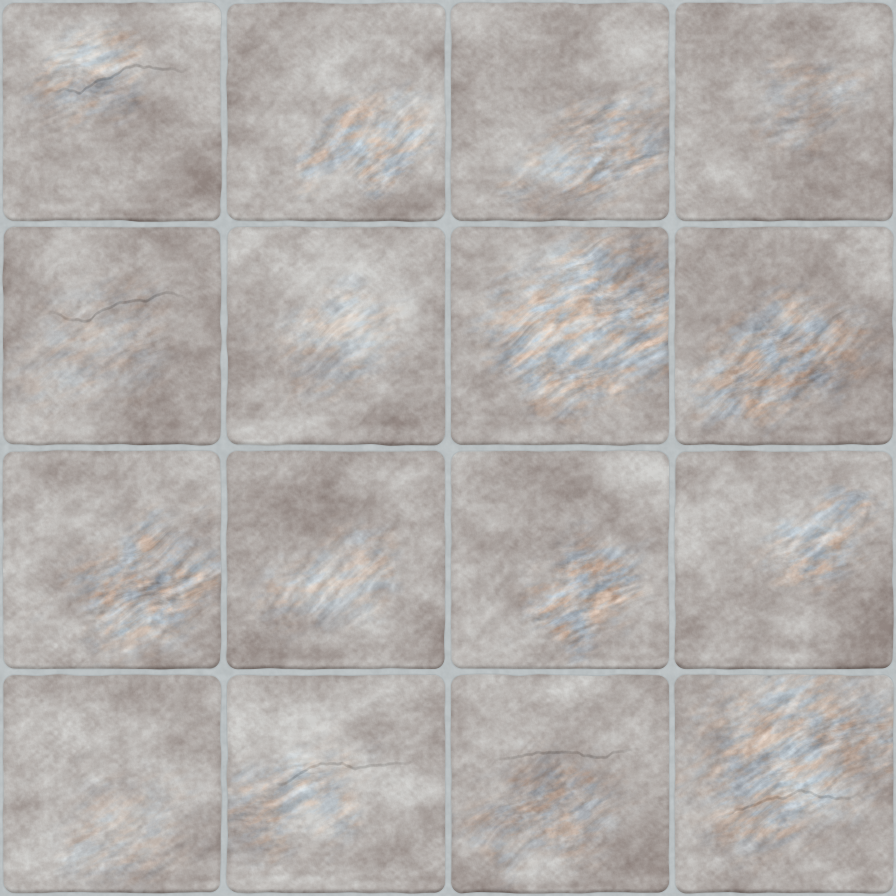
A Shadertoy shader for this texture:

```glsl
// Draws a four by four floor of worn, rounded grey stone tiles set in pale grout.

const float TILES = 4.0;
const vec3 STONE_DARK = vec3(0.565, 0.520, 0.502);
const vec3 STONE_LIGHT = vec3(0.795, 0.790, 0.780);
const vec3 GROUT = vec3(0.735, 0.758, 0.765);
const vec3 RUST_TINT = vec3(0.07, 0.00, -0.05);
const vec3 BLUE_TINT = vec3(-0.05, 0.01, 0.06);

float hash(vec2 p) {
    return fract(sin(dot(p, vec2(127.1, 311.7))) * 43758.5);
}

float noise(vec2 p) {
    vec2 i = floor(p), f = fract(p);
    f = f * f * (3.0 - 2.0 * f);
    return mix(mix(hash(i), hash(i + vec2(1, 0)), f.x),
               mix(hash(i + vec2(0, 1)), hash(i + vec2(1, 1)), f.x), f.y);
}

float fbm(vec2 p) {
    float sum = 0.0, amp = 0.533;
    for (int i = 0; i < 4; i++) {
        sum += amp * noise(p);
        p = mat2(0.8, 0.6, -0.6, 0.8) * p * 2.03 + 17.3;
        amp *= 0.5;
    }
    return sum;
}

vec2 rotate(vec2 p, float angle) {
    float c = cos(angle), s = sin(angle);
    return mat2(c, -s, s, c) * p;
}

float roundedBox(vec2 p, vec2 halfSize, float radius) {
    vec2 d = abs(p) - halfSize + radius;
    return length(max(d, 0.0)) + min(max(d.x, d.y), 0.0) - radius;
}

// Cloudy tone of the stone, darker towards the lower right
float stoneTone(vec2 q, vec2 seed) {
    float tone = 0.63 + 0.20 * (hash(seed) - 0.5);
    tone += 1.00 * (fbm(q * vec2(3.0, 4.0) + seed) - 0.5);
    tone += 0.55 * (fbm(q * vec2(9.0, 13.0) + seed + 40.0) - 0.5);
    tone += 0.50 * (fbm(q * 48.0 + seed + 80.0) - 0.5);
    tone -= 0.24 * smoothstep(0.1, 0.9, q.x - q.y);
    float streak = noise(vec2(q.x * 3.0, q.y * 38.0) + seed) - 0.5;
    return tone + 0.25 * streak * smoothstep(0.25, 0.08, q.y);
}

// Slanted flaky relief, lit from the upper left
float flakeSlope(vec2 q, vec2 seed, float angle) {
    vec2 s = rotate(q, angle) * vec2(9.0, 23.0) + seed;
    s += 1.5 * noise(q * 6.0 + seed);
    return fbm(s + vec2(0.15, -0.35)) - fbm(s);
}

// Uneven patch of the tile where the surface has flaked
float wornPatch(vec2 q, vec2 seed) {
    vec2 centre = 0.3 + 0.4 * vec2(hash(seed + 1.0), hash(seed + 2.0));
    float radius = mix(0.28, 0.6, hash(seed + 3.0));
    float reach = length(rotate(q - centre, 0.5) * vec2(0.85, 1.2));
    reach += 0.35 * (fbm(q * 6.0 + seed + 9.0) - 0.5);
    return smoothstep(radius, radius * 0.3, reach);
}

// Thin wandering crack on some of the tiles
float crackLine(vec2 q, vec2 seed, float px) {
    float y = mix(0.3, 0.75, hash(seed + 5.0)) + 0.15 * (q.x - 0.5);
    y += 0.16 * (fbm(vec2(q.x * 5.0, 0.0) + seed) - 0.5);
    float span = smoothstep(0.15, 0.35, q.x) * smoothstep(0.9, 0.7, q.x);
    float line = 1.0 - smoothstep(0.002, 0.006 + px, abs(q.y - y));
    return line * span * step(0.66, hash(seed + 6.0));
}

vec3 stoneColor(vec2 q, vec2 seed, float px) {
    vec3 color = mix(STONE_DARK, STONE_LIGHT, clamp(stoneTone(q, seed), 0.0, 1.1));
    float worn = wornPatch(q, seed) * mix(0.35, 1.0, hash(seed + 4.0));
    float slope = flakeSlope(q, seed, mix(0.2, 0.75, hash(seed + 7.0)));
    color += slope * (0.06 + 0.32 * worn);

    // Faint rust and blue mineral stains
    float stain = fbm(rotate(q, 0.4) * vec2(12.0, 30.0) + seed + 60.0);
    color += worn * RUST_TINT * smoothstep(0.52, 0.75, stain);
    color += worn * BLUE_TINT * smoothstep(0.52, 0.28, stain);
    return color - 0.10 * crackLine(q, seed, px);
}

void mainImage(out vec4 fragColor, in vec2 fragCoord) {
    vec2 p = fragCoord / iResolution.xy * TILES;
    float px = TILES / min(iResolution.x, iResolution.y);
    vec2 q = fract(p);
    vec2 seed = floor(p) * vec2(13.7, 29.3) + 5.1;

    // Tile outline with slightly chipped edges
    float chip = 0.008 * (noise(q * 11.0 + seed) - 0.5);
    float edge = roundedBox(q - 0.5, vec2(0.486), 0.05) + chip;

    // Worn rim, with a deeper shade along the lower edge
    vec3 stone = stoneColor(q, seed, px);
    float rim = smoothstep(-0.022, 0.0, edge);
    float below = smoothstep(0.06, 0.015, q.y);
    stone -= rim * (0.035 + 0.13 * below);

    // Grout with a fine sandy grain
    vec3 grout = GROUT + 0.07 * (fbm(p * 38.0) - 0.5);
    grout -= 0.05 * smoothstep(0.008, 0.0, edge);

    float cover = smoothstep(0.6 * px, -0.6 * px, edge);
    fragColor = vec4(mix(grout, stone, cover), 1.0);
}
```
